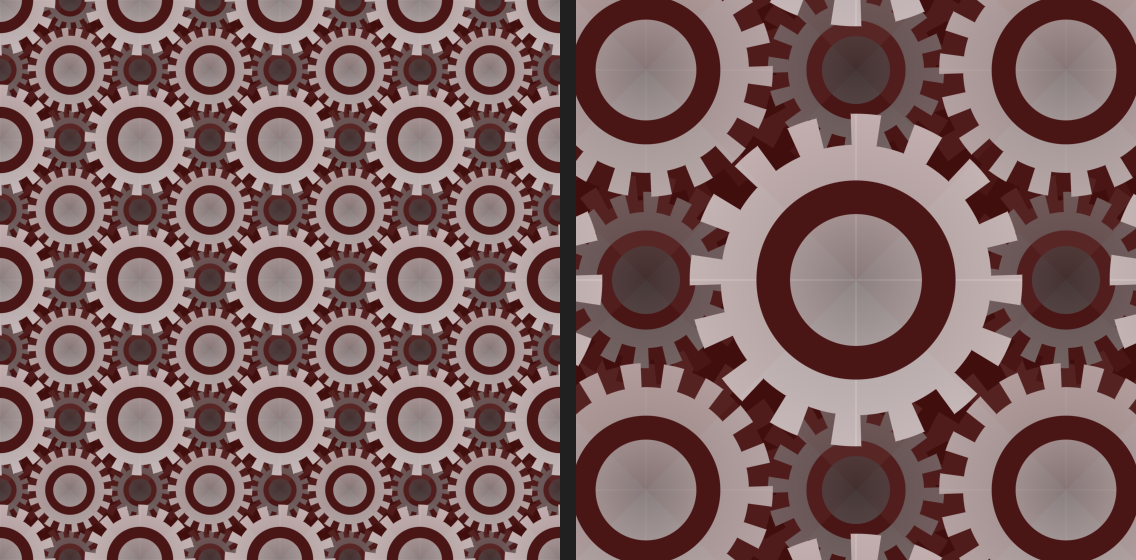
Left: the whole. Right: its middle third, enlarged.
This pattern is drawn by a WebGL 1 fragment shader. Its source:

```glsl
precision highp float;
// Interlocking cog wheels on a maroon ground, four repeats each way.
// Large, medium and small wheels sit on offset square lattices; each is a
// toothed distance function with a ring-shaped slot and faceted metal shading.

uniform vec2 u_resolution;

const float REPEATS = 4.0;
const float TAU = 6.2831853;
const vec3 MAROON = vec3(0.285, 0.082, 0.082);
const vec3 DEEP_MAROON = vec3(0.255, 0.055, 0.055);
const vec3 DULL_RED = vec3(0.355, 0.155, 0.155);

// Offset from the nearest point of a unit lattice shifted by origin.
vec2 latticeOffset(vec2 p, vec2 origin) {
  return fract(p - origin + 0.5) - 0.5;
}

float coverage(float dist, float pixel) {
  return 1.0 - smoothstep(-0.5 * pixel, 0.5 * pixel, dist);
}

// Signed distance to a cog with straight radial teeth.
float cogDistance(vec2 p, float tip, float root, float teeth, float turn) {
  float r = length(p);
  float phase = (atan(p.y, p.x) + turn) * teeth / TAU;
  float side = (abs(fract(phase + 0.5) - 0.5) - 0.235) * TAU / teeth * r;
  return max(r - tip, min(r - root, side));
}

// Four triangular facets: -1 at the top, 0 at the sides, 1 at the bottom.
float facet(vec2 p, float pixel) {
  float top = coverage(abs(p.x) - p.y, pixel);
  float bottom = coverage(abs(p.x) + p.y, pixel);
  return bottom - top;
}

// Fine pale seams through the wheel centre.
float crossSeam(vec2 p, float pixel) {
  return coverage(min(abs(p.x), abs(p.y)) - 0.002, pixel);
}

// Metal that brightens outwards, with a warm top and a pale bottom.
vec3 metal(vec2 p, vec3 base, float reach, float pixel) {
  float face = facet(p, pixel);
  float glow = mix(0.9, 1.06, clamp(length(p) / reach, 0.0, 1.0));
  vec3 tint = vec3(0.012, 0.035, 0.035) * face;
  return base * glow + tint * (1.25 - 0.7 * glow);
}

// radii: tooth tip, tooth root, slot outside, slot inside.
vec3 paintWheel(vec3 under, vec2 p, vec4 radii, float teeth, float turn,
                vec3 body, vec3 hub, vec3 slot, float seam, float pixel) {
  float r = length(p);
  float lines = crossSeam(p, pixel) * seam;
  vec3 bodyColor = metal(p, body, radii.x, pixel) + lines;
  vec3 hubColor = metal(p, hub, radii.w, pixel) + lines;
  float cog = cogDistance(p, radii.x, radii.y, teeth, turn);
  vec3 color = mix(under, bodyColor, coverage(cog, pixel));
  color = mix(color, slot, coverage(r - radii.z, pixel));
  return mix(color, hubColor, coverage(r - radii.w, pixel));
}

// Dull cog that shows between the wheels.
vec3 paintBackCog(vec3 under, vec2 p, float tip, float root, float teeth,
                  float turn, float pixel) {
  float cog = cogDistance(p, tip, root, teeth, turn);
  vec3 shade = mix(MAROON, DULL_RED, 0.35 - 0.35 * facet(p, pixel));
  return mix(under, shade, coverage(cog, pixel));
}

vec3 paintSmallWheel(vec3 under, vec2 p, float pixel) {
  vec3 slot = mix(MAROON, DULL_RED, 0.45 - 0.45 * facet(p, pixel));
  vec3 color = paintBackCog(under, p, 0.25, 0.19, 16.0, 0.2, pixel);
  return paintWheel(color, p, vec4(0.21, 0.162, 0.118, 0.081), 16.0, 0.06,
                    vec3(0.42, 0.345, 0.345), vec3(0.30, 0.225, 0.225),
                    slot, 0.0, pixel);
}

void main() {
  vec2 p = gl_FragCoord.xy / u_resolution * REPEATS;
  float pixel = 1.5 * REPEATS / min(u_resolution.x, u_resolution.y);

  vec2 large = latticeOffset(p, vec2(0.0));
  vec2 medium = latticeOffset(p, vec2(0.5));
  vec2 smallAcross = latticeOffset(p, vec2(0.5, 0.0));
  vec2 smallUp = latticeOffset(p, vec2(0.0, 0.5));

  // Ground and small wheels
  vec3 color = paintBackCog(DEEP_MAROON, medium, 0.355, 0.30, 18.0, 0.12, pixel);
  color = paintSmallWheel(color, smallAcross, pixel);
  color = paintSmallWheel(color, smallUp, pixel);

  // Medium and large wheels on top
  color = paintWheel(color, medium, vec4(0.302, 0.245, 0.177, 0.120), 18.0, 0.05,
                     vec3(0.665, 0.595, 0.595), vec3(0.59, 0.53, 0.53),
                     MAROON, 0.02, pixel);
  color = paintWheel(color, large, vec4(0.396, 0.322, 0.237, 0.157), 16.0, 0.06,
                     vec3(0.725, 0.662, 0.662), vec3(0.61, 0.555, 0.555),
                     MAROON, 0.05, pixel);

  gl_FragColor = vec4(color, 1.0);
}
```
